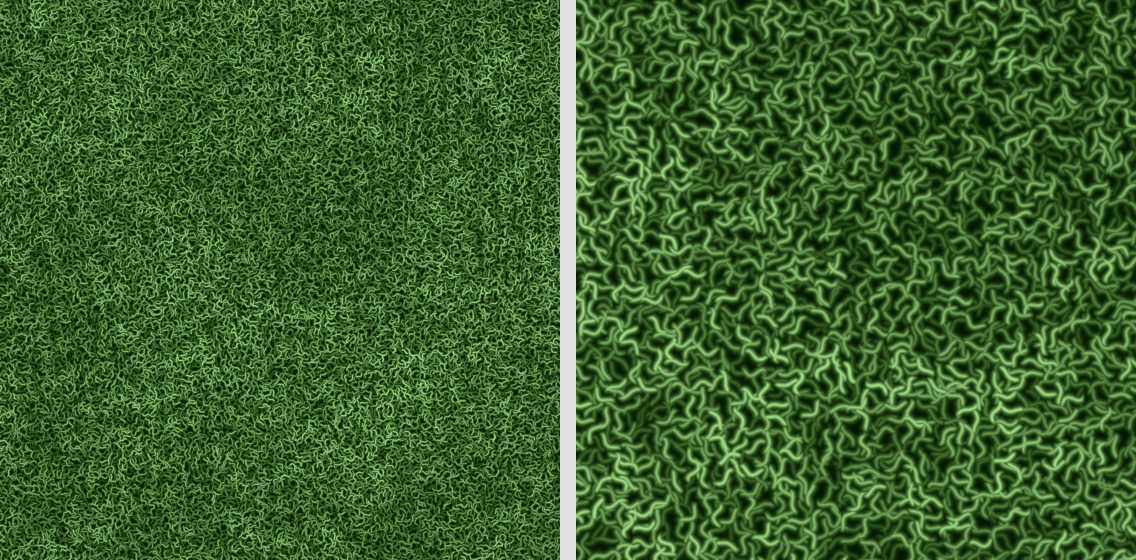
Left, the full canvas; right, a detail of the centre.
Give the GLSL for this texture, as a WebGL 2 fragment shader.

```glsl
#version 300 es
precision highp float;

uniform vec2 u_resolution;
out vec4 fragColor;

const float TAU = 6.2831853;

float hash(vec2 cell) {
    return fract(sin(dot(cell, vec2(127.1, 311.7))) * 43758.547);
}

vec2 hash2(vec2 cell) {
    return vec2(hash(cell), hash(cell + 57.3));
}

// Smooth value noise from -1 to 1
float valueNoise(vec2 p) {
    vec2 cell = floor(p);
    vec2 f = p - cell;
    vec2 blend = f * f * (3.0 - 2.0 * f);
    vec2 e = vec2(1.0, 0.0);
    float bottom = mix(hash(cell), hash(cell + e.xy), blend.x);
    float top = mix(hash(cell + e.yx), hash(cell + e.xx), blend.x);
    return 2.0 * mix(bottom, top, blend.y) - 1.0;
}

// Wavy strand along x that fades at both ends
float strand(vec2 p, float halfLength, float halfWidth, float bend, float phase) {
    float waves = 3.2;
    float angle = p.x * waves + phase;
    float slope = bend * waves * cos(angle);
    float d = abs(p.y - bend * sin(angle)) / sqrt(1.0 + slope * slope);
    float body = exp(-d * d / (halfWidth * (halfWidth + d)));
    return body * (1.0 - smoothstep(0.5 * halfLength, halfLength, abs(p.x)));
}

// One strand per cell, turned, bent and lit at random
float strandInCell(vec2 p, vec2 cell, float halfWidth) {
    vec2 root = cell + 0.15 + 0.7 * hash2(cell);
    vec2 turn = hash2(cell + 13.7);
    float angle = TAU * turn.x;
    vec2 along = vec2(cos(angle), sin(angle));
    vec2 q = p - root;
    vec2 local = vec2(dot(q, along), dot(q, vec2(-along.y, along.x)));
    vec2 look = hash2(cell + 31.9);
    float light = mix(0.35, 1.15, look.x);
    float bend = mix(0.1, 0.32, look.y);
    return light * strand(local, 1.35, halfWidth, bend, TAU * turn.y);
}

float strands(vec2 p, float halfWidth) {
    vec2 home = floor(p);
    float tone = 0.0;
    for (int y = -1; y <= 1; y++) {
        for (int x = -1; x <= 1; x++) {
            tone = max(tone, strandInCell(p, home + vec2(x, y), halfWidth));
        }
    }
    return tone;
}

// Uneven light in small tufts and broad patches
float shading(vec2 uv) {
    float tufts = 0.13 * valueNoise(uv * 34.0 + 5.7);
    float patches = 0.13 * valueNoise(uv * 9.0 + 3.1);
    return 1.0 + tufts + patches;
}

float grass(vec2 uv) {
    return strands(uv * 138.0, 0.16) * shading(uv);
}

vec3 grassColor(float tone) {
    vec3 shadow = vec3(0.02, 0.11, 0.00);
    vec3 blade = vec3(0.16, 0.31, 0.10);
    vec3 tip = vec3(0.49, 0.69, 0.40);
    float middle = 0.345;
    vec3 low = mix(shadow, blade, tone / middle);
    vec3 high = mix(blade, tip, (tone - middle) / (1.0 - middle));
    return tone < middle ? low : high;
}

void main() {
    // Four samples per pixel smooth the strand edges
    float tone = 0.0;
    for (int i = 0; i < 4; i++) {
        vec2 offset = vec2(i % 2, i / 2) * 0.5 - 0.25;
        tone += 0.25 * grass((gl_FragCoord.xy + offset) / u_resolution.y);
    }
    tone = clamp(1.12 * tone - 0.06, -0.08, 1.25);
    fragColor = vec4(clamp(grassColor(tone), 0.0, 1.0), 1.0);
}
```
